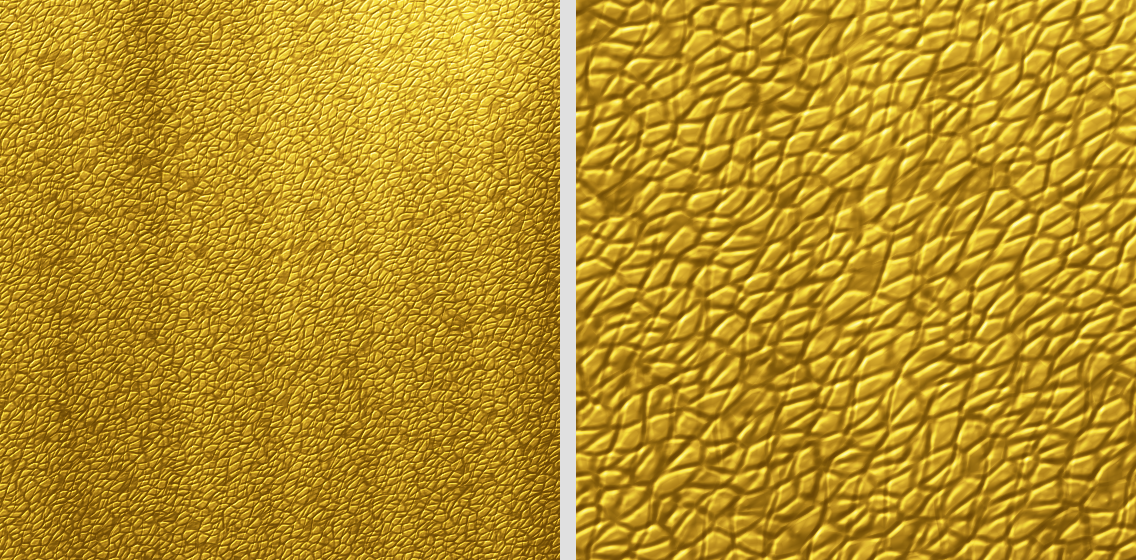
Left: the whole. Right: its middle third, enlarged.
Write a WebGL 2 fragment shader that draws this texture.

```glsl
#version 300 es
precision highp float;
// Gold leather: slanted, stretched cellular noise forms the grain and its
// creases; the height difference towards a light gives glints and shadows,
// and a soft sheen with vertical folds lights the whole sheet.
uniform vec2 u_resolution;
out vec4 fragColor;

vec2 hash2(vec2 cell) {
  vec2 k = vec2(dot(cell, vec2(127.1, 311.7)), dot(cell, vec2(269.5, 183.3)));
  return fract(sin(k) * 43758.55);
}

// Distances to the nearest and second nearest scattered point
vec2 cellular(vec2 p) {
  vec2 cell = floor(p), f = fract(p);
  vec2 nearest = vec2(8.0);
  for (int y = -1; y <= 1; y++) {
    for (int x = -1; x <= 1; x++) {
      vec2 offset = vec2(x, y);
      float d = length(offset + hash2(cell + offset) - f);
      nearest = d < nearest.x ? vec2(d, nearest.x)
                              : vec2(nearest.x, min(nearest.y, d));
    }
  }
  return nearest;
}

// Coordinates along and across a direction, scaled to cells
vec2 slant(vec2 p, float angle, vec2 cells) {
  vec2 along = vec2(cos(angle), sin(angle));
  return vec2(dot(p, along), dot(p, vec2(-along.y, along.x))) * cells;
}

// Flat plates with sunken borders
float plates(vec2 p, float border) {
  vec2 d = cellular(p);
  return smoothstep(0.02, border, d.y - d.x);
}

// Layered sines that bend the grain
vec2 bend(vec2 p) {
  vec2 broad = sin(p.yx * vec2(17.0, 13.0) + vec2(0.6, 2.1));
  vec2 small = sin(p.yx * vec2(91.0, 77.0) + 2.0 * broad + p * 43.0);
  return p + 0.006 * broad + 0.0018 * small;
}

// Surface height: grain, steep creases and fine lumps
float leatherHeight(vec2 p) {
  vec2 q = bend(p);
  float grain = plates(slant(q, 0.55, vec2(48.0, 92.0)), 0.42);
  float crease = plates(slant(q, 1.2, vec2(17.0, 52.0)) + 7.3, 0.22);
  float lumps = 1.0 - cellular(slant(q, 0.45, vec2(120.0, 185.0)) + 3.7).x;
  return 0.7 * grain + 0.4 * crease + 0.35 * lumps;
}

float spot(vec2 p, vec2 centre, vec2 radius) {
  vec2 d = (p - centre) / radius;
  return exp(-dot(d, d));
}

// Broad light over the sheet
float sheen(vec2 p) {
  float light = 0.55 * (p.y - 0.5);
  light += 1.35 * spot(p, vec2(0.82, 1.02), vec2(0.24, 0.26));
  light += 0.6 * spot(p, vec2(0.58, 0.75), vec2(0.25, 0.35));
  light += 0.5 * spot(p, vec2(0.08, 0.98), vec2(0.12, 0.2));
  light -= 0.45 * spot(p, vec2(0.27, 0.92), vec2(0.07, 0.3));
  light -= 0.4 * spot(p, vec2(0.16, 0.15), vec2(0.1, 0.4));
  light -= 0.6 * smoothstep(0.91, 0.99, p.x);
  float fold = p.x + 0.05 * p.y;
  return light + 0.1 * sin(fold * 37.0) + 0.07 * sin(fold * 71.0 + 1.3);
}

// Gold from shadow to glint, one colour per unit of tone
vec3 gold(float tone) {
  vec3 c = mix(vec3(0.42, 0.28, 0.02), vec3(0.51, 0.36, 0.04), clamp(tone + 1.0, 0.0, 1.0));
  c = mix(c, vec3(0.69, 0.51, 0.10), clamp(tone, 0.0, 1.0));
  c = mix(c, vec3(0.86, 0.69, 0.18), clamp(tone - 1.0, 0.0, 1.0));
  c = mix(c, vec3(0.97, 0.88, 0.24), clamp(tone - 2.0, 0.0, 1.0));
  c = mix(c, vec3(0.98, 0.93, 0.43), clamp(tone - 3.0, 0.0, 1.0));
  return mix(c, vec3(0.99, 0.98, 0.72), clamp(tone - 4.0, 0.0, 1.0));
}

void main() {
  vec2 p = gl_FragCoord.xy / u_resolution;

  // Relief seen by a light from the upper left
  vec2 towardsLight = 0.0024 * vec2(-0.45, 0.9);
  float height = leatherHeight(p);
  float slope = height - leatherHeight(p + towardsLight);
  float relief = 3.0 * max(slope, 0.0) + 1.3 * min(slope, 0.0);

  float tone = 0.95 + 1.3 * (height - 1.0) + relief + sheen(p);
  fragColor = vec4(gold(tone), 1.0);
}
```
